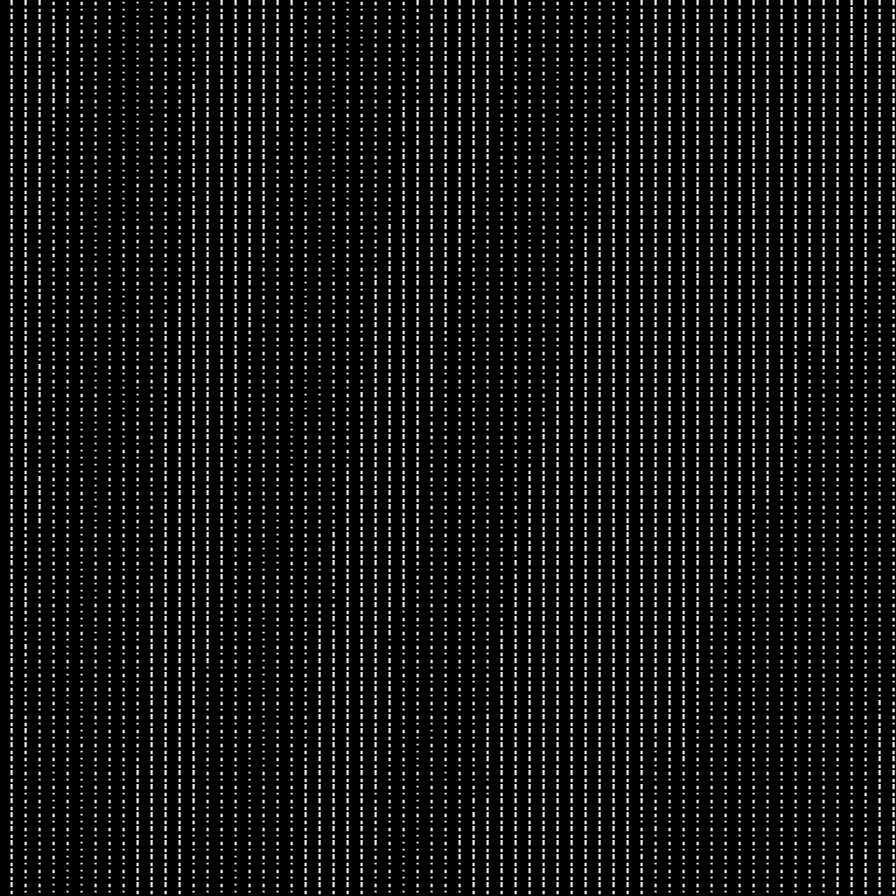
Write a WebGL 2 fragment shader that draws this pattern.

```glsl
#version 300 es
precision highp float;

#define COLUMNS 64.0
#define ROWS 128.0
#define STEPS 4.0
#define COLUMN_CENTER 0.828
#define COLUMN_WIDTH 0.156
#define MEAN_LENGTH 1.85
#define LENGTH_SWING 0.75
#define RIGHT_GAIN 0.5
#define ALTERNATION 0.48
#define JITTER 0.2
#define DRIFT 0.5
#define DRIFT_ROWS 7.0

uniform vec2 u_resolution;
out vec4 outColor;

const float TAU = 6.2831853;
const vec3 BACKGROUND = vec3(0.0);
const vec3 INK = vec3(0.94);

float hash(vec2 p) {
    return fract(sin(dot(p, vec2(127.1, 311.7))) * 43758.5);
}

// Smooth drift along one column, independent of its neighbours
float columnNoise(float column, float y) {
    float base = floor(y);
    float blend = smoothstep(0.0, 1.0, y - base);
    return mix(hash(vec2(column, base)), hash(vec2(column, base + 1.0)), blend);
}

// Slanted bands that widen toward the right; p.y runs downward
float bandWave(vec2 p) {
    float knee = 0.72 - 0.22 * p.y;
    float phase = 0.9 + 0.2 * p.y + (4.0 + 1.3 * p.y) * p.x;
    phase -= 3.0 * max(p.x - knee, 0.0);
    return cos(TAU * phase);
}

// Coverage of the interval [start, end] by a pixel of the given size
float interval(float x, float start, float end, float pixel) {
    float inside = 0.5 * (end - start) - abs(x - 0.5 * (start + end));
    return clamp(inside / pixel + 0.5, 0.0, 1.0);
}

void main() {
    vec2 uv = gl_FragCoord.xy / u_resolution;
    uv.y = 1.0 - uv.y;
    vec2 counts = vec2(COLUMNS, ROWS);
    vec2 cell = floor(uv * counts);
    vec2 local = fract(uv * counts);
    vec2 pixel = counts / u_resolution;

    // Mark length: broad bands, alternating rows, drift and jitter
    vec2 center = (cell + 0.5) / counts;
    float markLength = MEAN_LENGTH + RIGHT_GAIN * (center.x - 0.5);
    markLength += LENGTH_SWING * bandWave(center);
    markLength += ALTERNATION * (1.0 - 2.0 * mod(cell.y, 2.0));
    markLength += DRIFT * (columnNoise(cell.x, cell.y / DRIFT_ROWS) - 0.5);
    markLength += JITTER * (hash(cell + 0.5) - 0.5);
    markLength = clamp(floor(markLength + 0.5), 1.0, 3.0);

    // Marks grow from one step to three, leaving a gap of at least one
    float start = 1.0 - floor(0.5 * (markLength - 1.0));
    float mark = interval(local.y * STEPS, start, start + markLength, pixel.y * STEPS);

    float halfWidth = 0.5 * COLUMN_WIDTH;
    float column = interval(local.x, COLUMN_CENTER - halfWidth,
                            COLUMN_CENTER + halfWidth, pixel.x);

    outColor = vec4(mix(BACKGROUND, INK, column * mark), 1.0);
}
```
